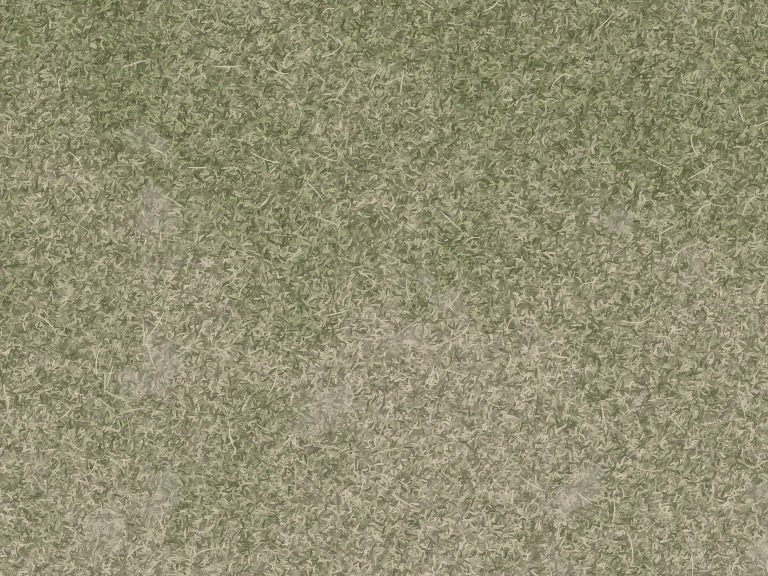
Write a Shadertoy shader that draws this texture.

```glsl
const vec3 DRY_DARK    = vec3(0.43, 0.41, 0.32);
const vec3 DRY_PALE    = vec3(0.82, 0.78, 0.69);
const vec3 GREEN_DARK  = vec3(0.32, 0.34, 0.21);
const vec3 GREEN_PALE  = vec3(0.67, 0.69, 0.52);
const vec3 ASH         = vec3(0.70, 0.67, 0.62);
const vec3 SHADOW      = vec3(0.31, 0.31, 0.21);

const int   LAYERS       = 7;
const float BLADE_CELL   = 0.0105;   // grid pitch of the turf, in canvas heights
const float BLADE_WIDTH  = 0.15;     // half width, in cells
const float STRAW_CELL   = 0.030;
const float STRAW_WIDTH  = 0.038;
const float STRAW_SHARE  = 0.13;
const float TONE_SPREAD  = 0.95;
const float SHADOW_DEPTH = 0.50;
const vec2  BARE_CENTRE  = vec2(0.76, 0.32);
const vec2  BARE_SIZE    = vec2(0.25, 0.19);

vec3 hash3(vec2 p) {
    vec3 q = fract(p.xyx * vec3(0.1031, 0.1030, 0.0973));
    q += dot(q, q.yxz + 33.33);
    return fract((q.xxy + q.yzz) * q.zyx);
}

float cornerSlope(vec2 cell, vec2 offset) {
    float a = 6.2832 * hash3(cell).x;
    return dot(vec2(cos(a), sin(a)), offset);
}

float gradientNoise(vec2 p) {
    vec2 i = floor(p), f = p - i;
    vec2 u = f * f * f * (f * (f * 6.0 - 15.0) + 10.0);
    vec2 e = vec2(1.0, 0.0);
    float low  = mix(cornerSlope(i, f), cornerSlope(i + e.xy, f - e.xy), u.x);
    float high = mix(cornerSlope(i + e.yx, f - e.yx), cornerSlope(i + e.xx, f - e.xx), u.x);
    return mix(low, high, u.y);
}

float fbm(vec2 p) {
    float sum = 0.0, amp = 1.0;
    for (int i = 0; i < 4; i++) {
        sum += amp * gradientNoise(p);
        p = mat2(1.6, 1.2, -1.2, 1.6) * p + 7.3;
        amp *= 0.6;
    }
    return sum;
}

vec3 grassColor(float tone, float green) {
    tone = clamp(tone, 0.0, 1.0);
    return mix(mix(DRY_DARK, DRY_PALE, tone), mix(GREEN_DARK, GREEN_PALE, tone), clamp(green, 0.0, 1.0));
}

// Coverage of one curved, tapered blade; d is measured from its middle
float blade(vec2 d, float angle, float halfLength, float width, float bend, float aa) {
    float c = cos(angle), s = sin(angle);
    d = vec2(c * d.x + s * d.y, c * d.y - s * d.x);
    float along = d.x / halfLength;
    float across = abs(d.y + bend * (along * along - 0.4));
    float w = width * (1.0 - 0.5 * along * along);
    return (1.0 - smoothstep(w - aa, w + aa, across))
         * (1.0 - smoothstep(halfLength - aa, halfLength + aa, abs(d.x)));
}

// Paints one layer of scattered blades over the colour below
vec3 bladeLayer(vec3 col, vec2 p, float seed, float cell, float width, float share, float tone, float green) {
    float c = cos(seed), s = sin(seed);
    vec2 q = mat2(c, s, -s, c) * p / cell + 40.0 * seed;
    float aa = 0.5 / (iResolution.y * cell);
    for (int y = -1; y <= 1; y++)
    for (int x = -1; x <= 1; x++) {
        vec2 id = floor(q) + vec2(x, y);
        vec3 place = hash3(id + 61.0 * seed);
        vec3 kind = hash3(id.yx + 61.0 * seed + 17.0);
        float angle = 0.5 + seed + 2.8 * (place.z - 0.5);
        float cover = blade(q - id - place.xy, angle, mix(0.45, 0.9, kind.x), width, 0.5 * (kind.y - 0.5), aa);
        cover *= step(fract(place.z * 37.0), share);
        float bladeTone = tone + TONE_SPREAD * (kind.z - 0.5);
        float bladeGreen = green + 0.8 * (fract(kind.x * 53.0) - 0.5);
        col = mix(col, grassColor(bladeTone, bladeGreen), cover);
    }
    return col;
}

void mainImage(out vec4 fragColor, in vec2 fragCoord) {
    vec2 p = fragCoord / iResolution.y;

    // Broad patches: lush at the top, worn lower down
    float patches = fbm(p * 3.2 + 4.0);
    float bare = 1.0 - smoothstep(0.5, 1.2, length((p - BARE_CENTRE) / BARE_SIZE) + 0.7 * fbm(p * 7.0));
    float lush = 0.38 + 0.62 * (p.y - 0.5) + 0.42 * patches - 0.35 * bare;
    lush += 0.30 * gradientNoise(p * 24.0);
    lush = clamp(lush, 0.0, 1.0);

    // Tufts vary the light over short distances
    float tufts = gradientNoise(p * 48.0 + 9.0) + 0.6 * gradientNoise(p * 105.0);
    float tone = 0.50 + 0.20 * tufts - 0.06 * (lush - 0.4);

    // Turf
    vec3 col = grassColor(tone - 0.25, lush);
    for (int i = 0; i < LAYERS; i++)
        col = bladeLayer(col, p, 1.0 + 1.7 * float(i), BLADE_CELL, BLADE_WIDTH, 1.0, tone, lush);

    // Ashen worn spots and shaded gaps
    float ash = smoothstep(0.30, 0.60, fbm(p * 5.5 + 21.0) - 0.5 * lush + 0.1);
    col = mix(col, ASH, 0.35 * ash);
    float gaps = smoothstep(0.22, 0.62, gradientNoise(p * 62.0 + 31.0) + 0.25 * gradientNoise(p * 150.0));
    col = mix(col, SHADOW, SHADOW_DEPTH * gaps * mix(0.35, 1.0, lush));

    // Loose straws on top
    col = bladeLayer(col, p, 14.3, STRAW_CELL, STRAW_WIDTH, STRAW_SHARE, 0.82, 0.0);

    fragColor = vec4(col, 1.0);
}
```
